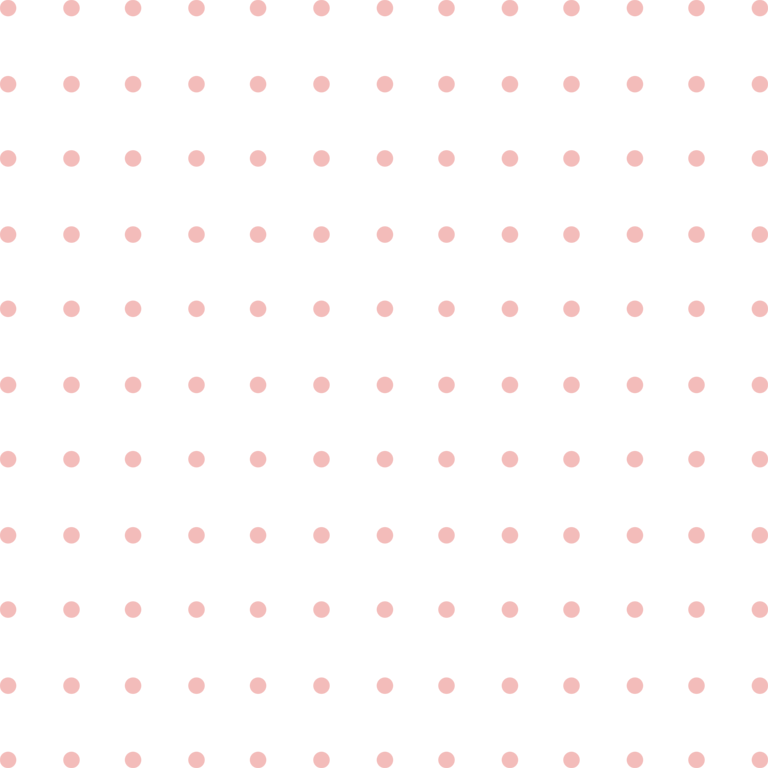
This pattern is drawn by a Shadertoy shader. Its source:

```glsl
// A sparse grid of flat pink dots on white, the outer dots touching the edges.
// Each point finds its nearest dot; dot centres are rounded to a coarse lattice,
// so neighbouring gaps differ slightly, and a circle distance gives the shape.

#define DOT_COUNT vec2(13.0, 11.0)
#define LATTICE_STEPS vec2(403.0, 405.0)
#define DOT_RADIUS 0.0107
#define EDGE_MARGIN 0.0105
#define EDGE_SOFTNESS 0.0011
#define DOT_COLOR vec3(0.953, 0.737, 0.729)
#define PAPER_COLOR vec3(1.0)

// Centre of the dot at a grid index, rounded to the lattice
vec2 dotCenter(vec2 index) {
    vec2 steps = floor(index * LATTICE_STEPS / (DOT_COUNT - 1.0) + 0.5);
    return EDGE_MARGIN + (1.0 - 2.0 * EDGE_MARGIN) * steps / LATTICE_STEPS;
}

// Signed distance to the nearest dot
float dotDistance(vec2 p) {
    vec2 gridPos = (p - EDGE_MARGIN) / (1.0 - 2.0 * EDGE_MARGIN) * (DOT_COUNT - 1.0);
    vec2 index = clamp(floor(gridPos + 0.5), vec2(0.0), DOT_COUNT - 1.0);
    return length(p - dotCenter(index)) - DOT_RADIUS;
}

void mainImage(out vec4 fragColor, in vec2 fragCoord) {
    // Canvas units, with rows counted from the top
    vec2 p = fragCoord / iResolution.xy;
    p.y = 1.0 - p.y;

    // Smooth edge, never thinner than about one pixel
    float softness = max(EDGE_SOFTNESS, 0.6 / iResolution.y);
    float coverage = 1.0 - smoothstep(-softness, softness, dotDistance(p));
    fragColor = vec4(mix(PAPER_COLOR, DOT_COLOR, coverage), 1.0);
}
```
